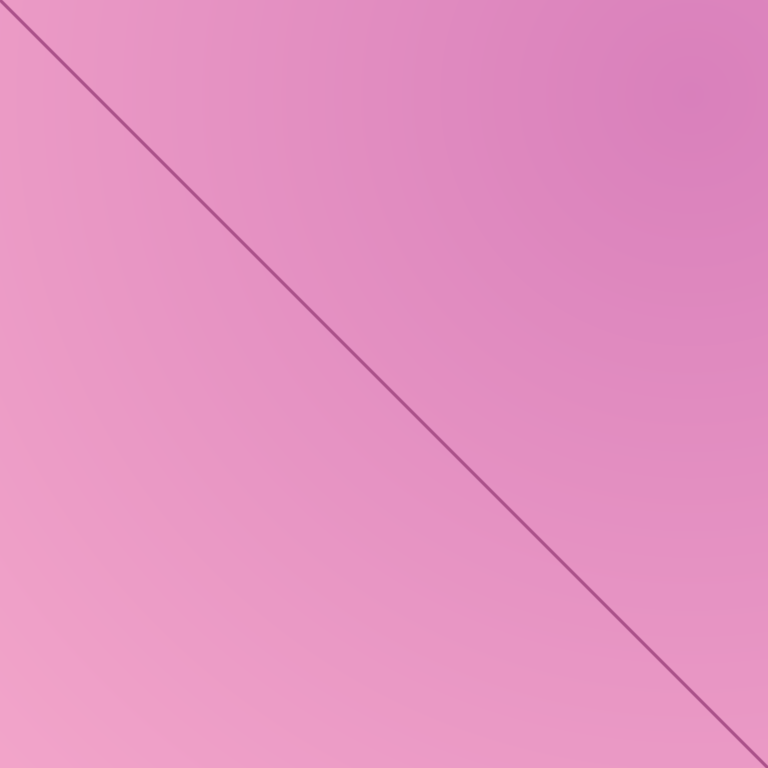
Reproduce this background procedurally as a WebGL 1 fragment shader.

```glsl
precision highp float;

uniform vec2 u_resolution;

#define GLOW_CENTER vec2(0.9, 0.876)
#define GLOW_RADIUS 1.256
#define ORCHID vec3(0.851, 0.502, 0.735)
#define ROSE vec3(0.949, 0.645, 0.790)
#define LINE_COLOR vec3(0.67, 0.32, 0.54)
#define LINE_HALF_WIDTH 0.0021
#define LINE_SOFTNESS 0.0012

// Radial blend from the orchid glow to the rose far corner
vec3 radialGlow(vec2 uv) {
    float t = clamp(distance(uv, GLOW_CENTER) / GLOW_RADIUS, 0.0, 1.0);
    return mix(ORCHID, ROSE, t);
}

// Coverage of the diagonal running from upper left to lower right
float diagonalLine(vec2 uv, float pixel) {
    float d = abs(uv.x + uv.y - 1.0) * 0.7071;
    float soft = max(LINE_SOFTNESS, 0.7 * pixel);
    return 1.0 - smoothstep(LINE_HALF_WIDTH - soft, LINE_HALF_WIDTH + soft, d);
}

void main() {
    vec2 uv = gl_FragCoord.xy / u_resolution;
    float pixel = 1.0 / min(u_resolution.x, u_resolution.y);

    vec3 color = radialGlow(uv);
    color = mix(color, LINE_COLOR, diagonalLine(uv, pixel));

    gl_FragColor = vec4(color, 1.0);
}
```
